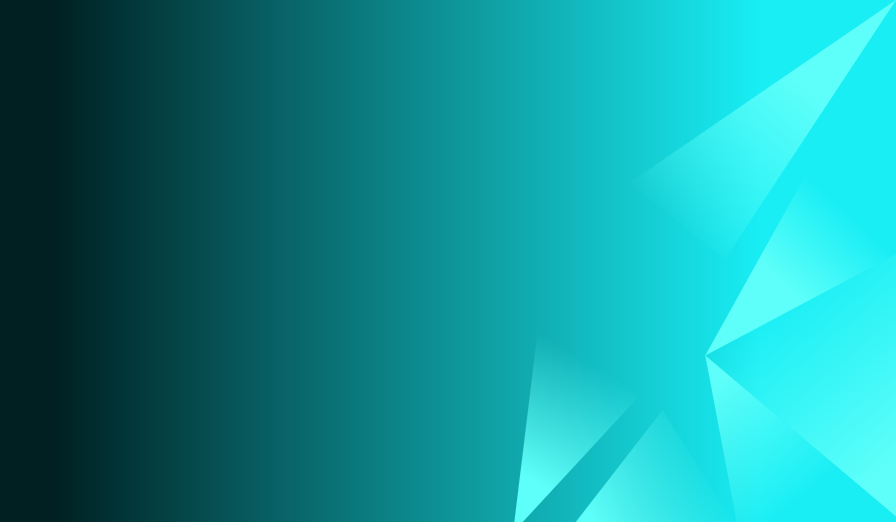
Give the GLSL for this background, as a WebGL 1 fragment shader.

```glsl
precision highp float;
// Translucent triangular facets over a dark teal to bright cyan horizontal ramp.
// Each facet is a smooth-edged triangle filled with a linear fade of pale light.
// Positions are in canvas heights, with the origin at the lower left.

uniform vec2 u_resolution;

const float ASPECT = 1.715;
const vec3 DARK_TEAL = vec3(0.0, 0.125, 0.133);
const vec3 CYAN = vec3(0.094, 0.933, 0.957);
const vec3 PALE_LIGHT = vec3(0.37, 1.0, 0.98);

// Signed distance to the line through a and b, positive on its left
float lineSide(vec2 p, vec2 a, vec2 b) {
  vec2 along = normalize(b - a);
  return dot(p - a, vec2(-along.y, along.x));
}

// Smooth coverage of a triangle, for either winding order
float triangleMask(vec2 p, vec2 a, vec2 b, vec2 c, float pixel) {
  float winding = sign(lineSide(c, a, b));
  float inside = min(lineSide(p, a, b), lineSide(p, b, c));
  float outside = max(lineSide(p, a, b), lineSide(p, b, c));
  float ca = lineSide(p, c, a);
  float d = winding > 0.0 ? min(inside, ca) : -max(outside, ca);
  return smoothstep(-0.7 * pixel, 0.7 * pixel, d);
}

// Linear ramp: 0 at the clear point, 1 at the lit point
float linearFade(vec2 p, vec2 clear, vec2 lit) {
  vec2 span = lit - clear;
  return clamp(dot(p - clear, span) / dot(span, span), 0.0, 1.0);
}

// Lays one fading facet over a base colour
vec3 addFacet(vec3 base, vec2 p, vec2 a, vec2 b, vec2 c,
              vec2 clear, vec2 lit, float pixel) {
  float alpha = triangleMask(p, a, b, c, pixel) * linearFade(p, clear, lit);
  return mix(base, PALE_LIGHT, alpha);
}

void main() {
  vec2 uv = gl_FragCoord.xy / u_resolution;
  vec2 p = uv * vec2(ASPECT, 1.0);
  float pixel = 1.0 / u_resolution.y;

  // Background ramp
  float ramp = clamp((uv.x - 0.058) / 0.79, 0.0, 1.0);
  vec3 color = mix(DARK_TEAL, CYAN, ramp);

  // Long shard reaching into the upper right corner
  color = addFacet(color, p, vec2(1.715, 1.0), vec2(1.205, 0.65), vec2(1.388, 0.504),
                   vec2(1.28, 0.57), vec2(1.53, 0.85), pixel);

  // Fan of three facets sharing one hub
  vec2 hub = vec2(1.35, 0.319);
  vec2 fanTop = vec2(1.73, 0.521);
  vec2 fanBottom = vec2(1.73, -0.002);
  color = addFacet(color, p, hub, vec2(1.545, 0.67), vec2(1.715, 0.513),
                   vec2(1.63, 0.59), vec2(1.5, 0.45), pixel);
  color = addFacet(color, p, hub, fanTop, fanBottom,
                   vec2(1.45, 0.4), vec2(1.7, 0.1), pixel);
  color = addFacet(color, p, hub, fanBottom, vec2(1.411, -0.005),
                   vec2(1.55, 0.05), vec2(1.37, 0.27), pixel);

  // Two shards rising from the lower edge
  color = addFacet(color, p, vec2(1.029, 0.364), vec2(0.982, -0.02), vec2(1.228, 0.246),
                   vec2(1.128, 0.305), vec2(1.0, 0.09), pixel);
  color = addFacet(color, p, vec2(1.268, 0.214), vec2(1.071, -0.04), vec2(1.429, -0.04),
                   vec2(1.36, 0.1), vec2(1.14, -0.01), pixel);

  gl_FragColor = vec4(color, 1.0);
}
```
